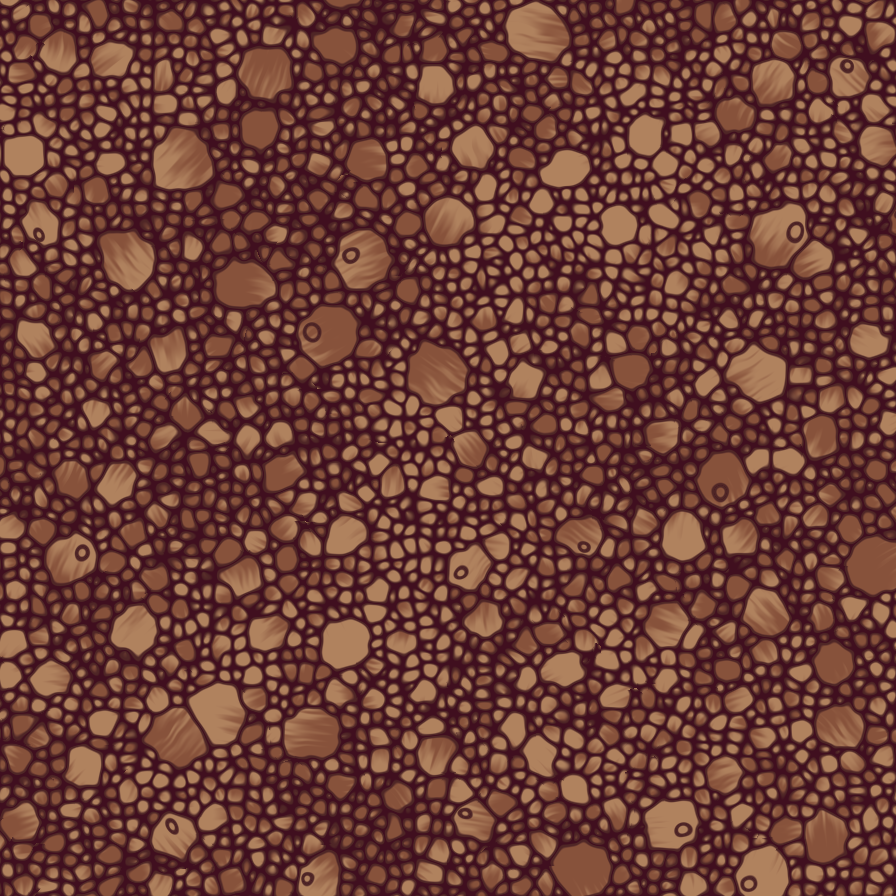
This texture is drawn by a three.js fragment shader. Its source:

```glsl
// Packed tan and brown pebbles of mixed sizes with dark plum ink outlines.
varying vec2 vUv;

const vec3 DEEP_INK = vec3(0.25, 0.06, 0.12);
const vec3 PLUM_INK = vec3(0.31, 0.15, 0.15);
const vec3 BROWN = vec3(0.53, 0.32, 0.23);
const vec3 TAN = vec3(0.69, 0.51, 0.37);
const float ROUNDING = 350.0;

struct Stone {
  vec2 centre;
  vec2 local;   // position in the stone's own turned frame
  float radius;
  float gap;    // signed distance to the rim
  vec2 seed;
};

vec3 hash3(vec2 p) {
  vec3 q = fract(vec3(p.xyx) * vec3(0.1031, 0.1030, 0.0973));
  q += dot(q, q.yxz + 33.33);
  return fract((q.xxy + q.yzz) * q.zyx);
}

float noise(vec2 p) {
  vec2 i = floor(p);
  vec2 f = fract(p);
  f = f * f * (3.0 - 2.0 * f);
  float low = mix(hash3(i).x, hash3(i + vec2(1.0, 0.0)).x, f.x);
  float high = mix(hash3(i + vec2(0.0, 1.0)).x, hash3(i + 1.0).x, f.x);
  return mix(low, high, f.y);
}

vec2 turn(vec2 p, float angle) {
  float c = cos(angle);
  float s = sin(angle);
  return vec2(c * p.x - s * p.y, s * p.x + c * p.y);
}

// True where a smaller stone would sink into a bigger one.
bool buried(vec2 centre, float radius, Stone big) {
  return distance(centre, big.centre) < big.radius + 0.8 * radius + 0.003;
}

// Scatters one size of stone and keeps the two nearest of all layers.
void addLayer(vec2 p, float grid, float share, vec2 radii,
              inout Stone first, inout Stone second, inout float crowd) {
  Stone bigA = first;
  Stone bigB = second;
  for (int y = -1; y <= 1; y++) {
    for (int x = -1; x <= 1; x++) {
      vec2 cell = floor(p * grid) + vec2(float(x), float(y));
      vec3 place = hash3(cell + grid * 7.0);
      vec3 trait = hash3(cell + grid * 3.0 + 211.0);
      vec2 centre = (cell + 0.5 + 0.75 * (place.xy - 0.5)) / grid;
      float radius = mix(radii.x, radii.y, place.z * place.z);
      if (trait.x > share || buried(centre, radius, bigA)
          || buried(centre, radius, bigB)) continue;

      float stretch = 0.16 * trait.z;
      vec2 local = turn(p - centre, 6.2832 * trait.y);
      local *= vec2(1.0 + stretch, 1.0 - stretch);
      float gap = length(local) - radius;
      Stone stone = Stone(centre, local, radius, gap, hash3(cell + grid).xy);
      crowd += exp(-ROUNDING * gap);
      if (gap < first.gap) {
        second = first;
        first = stone;
      } else if (gap < second.gap) {
        second = stone;
      }
    }
  }
}

// Distance from the stone's border, with softly rounded corners.
float borderDistance(Stone stone, float crowd) {
  float others = max(crowd - exp(-ROUNDING * stone.gap), 1e-6);
  return 0.5 * (-log(others) / ROUNDING - stone.gap);
}

// Small bubble drawn inside a few of the large stones.
float bubbleDistance(Stone stone) {
  if (stone.radius < 0.018 || stone.seed.y < 0.72) return 1.0;
  vec2 offset = stone.local - 0.4 * stone.radius;
  return abs(length(offset) - 0.27 * stone.radius) + 0.0006;
}

// Light to dark wash with dry brush streaks.
vec3 paint(Stone stone, float region) {
  float wash = stone.local.y / (stone.radius + 0.006);
  float streak = noise(stone.local * vec2(280.0, 45.0) + stone.seed * 50.0) - 0.5;
  float tone = 0.85 * stone.seed.x + 0.9 * region - 0.37;
  tone += 0.28 * wash + 0.4 * streak;
  return mix(BROWN, TAN, smoothstep(0.25, 0.72, tone));
}

void main() {
  // Hand-drawn wobble
  vec2 wobble = vec2(noise(vUv * 55.0), noise(vUv * 55.0 + 91.0)) - 0.5;
  vec2 p = vUv + 0.004 * wobble;
  float region = 0.6 * noise(vUv * 7.0 + 17.0) + 0.4 * noise(vUv * 15.0 + 43.0);

  // Large, medium and filler stones
  Stone first = Stone(vec2(-9.0), vec2(0.0), 0.0, 9.0, vec2(0.0));
  Stone second = first;
  float crowd = 0.0;
  addLayer(p, 9.0, 0.82, vec2(0.017, 0.031), first, second, crowd);
  addLayer(p, 30.0, 0.74, vec2(0.004, 0.012), first, second, crowd);
  addLayer(p, 58.0, 1.0, vec2(0.001, 0.004), first, second, crowd);

  // Ink over paint
  float edge = min(borderDistance(first, crowd), bubbleDistance(first));
  float width = 0.0011 + 0.0007 * smoothstep(0.003, 0.018, first.radius);
  width += 0.0012 * (0.5 - region);
  vec3 ink = mix(DEEP_INK, PLUM_INK, smoothstep(0.0, 0.0012, edge));
  float fill = smoothstep(width, width + 0.0021, edge);
  gl_FragColor = vec4(mix(ink, paint(first, region), fill), 1.0);
}
```
